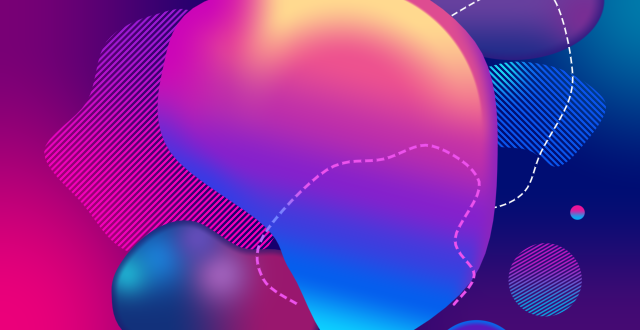
Reproduce this background procedurally as a Shadertoy shader.

```glsl
// Glossy fluid blobs, hatched patches and dashed loops on a magenta-to-navy backdrop.
// Outlines are Catmull-Rom splines turned into signed distances; arc length drives
// the dashes, and layered gradients with soft glows shade each form.

float fill(float d) { return smoothstep(.75, -.75, d * iResolution.y); }

float glow(vec2 p, vec2 center, float radius) {
  vec2 q = (p - center) / radius;
  return exp(-dot(q, q));
}

vec3 ramp(vec3 a, vec3 b, float lo, float hi, float t) {
  return mix(a, b, smoothstep(lo, hi, t));
}

float hatch(float across, float period) {
  return fill((abs(fract(across / period) - .5) - .24) * period);
}

// x: signed distance to the spline, y: arc length at the nearest point
vec2 spline(vec2 p, vec2 k[10], bool closed) {
  float best = 1e5, along = 0., arc = 0., side = 1.;
  vec2 a = k[0];
  int spans = closed ? 10 : 9;
  for (int i = 0; i < spans; i++) {
    vec2 k0 = k[closed ? (i + 9) % 10 : max(i - 1, 0)], k1 = k[i];
    vec2 k2 = k[(i + 1) % 10], k3 = k[closed ? (i + 2) % 10 : min(i + 2, 9)];
    for (int s = 1; s <= 8; s++) {
      float t = float(s) / 8.;
      vec2 b = k1 + .5 * t * (k2 - k0 + t * (2. * k0 - 5. * k1 + 4. * k2 - k3
        + t * (3. * (k1 - k2) + k3 - k0)));
      vec2 e = b - a, w = p - a;
      float h = clamp(dot(w, e) / dot(e, e), 0., 1.), d = length(w - e * h);
      if (d < best) { best = d; along = arc + h * length(e); }
      if ((a.y > p.y) != (b.y > p.y) && w.x < w.y * e.x / e.y) side = -side;
      arc += length(e);
      a = b;
    }
  }
  return vec2(best * side, along);
}

float dashes(vec2 curve, float halfWidth, float period) {
  float gap = (abs(fract(curve.y / period) - .5) - .33) * period;
  return fill(max(abs(curve.x) - halfWidth, gap));
}

vec3 backdrop(vec2 p) {
  vec3 c = ramp(vec3(.09, 0, .43), vec3(.47, 0, .46), .8, 0., p.x);
  c = ramp(c, vec3(.92, 0, .48), .88, .04, length(p));
  vec3 navy = ramp(vec3(.27, .04, .45), vec3(0, .05, .45), 0., .45, p.y);
  c = ramp(c, navy, .9, 1.5, p.x);
  return ramp(c, vec3(0, .48, .67), .6, 0., length(p - vec2(1.98, 1)));
}

vec3 mainBlob(vec2 p, float d) {
  // Tilted ramp from cyan through violet to pink
  float t = p.y + .25 * p.x;
  vec3 c = ramp(vec3(.05, .82, 1), vec3(.02, .37, .93), .23, .41, t);
  c = ramp(c, vec3(.24, .24, .87), .4, .56, t);
  c = ramp(c, vec3(.52, .13, .8), .53, .71, t);
  c = ramp(c, vec3(.74, .18, .67), .69, .89, t);
  c = ramp(c, vec3(.93, .32, .56), .85, 1.08, t);
  // Peach sheen ending at a crease on the right
  float e = length(p - vec2(1.035, .621)) / .425;
  float beyond = smoothstep(.99, 1.02, e) * step(1.035, p.x) * smoothstep(.55, .72, p.y);
  float sheen = smoothstep(.45, .92, e) * smoothstep(.56, .95, p.y) * smoothstep(.68, .88, p.x);
  c = mix(c, vec3(1, .85, .56), sheen * (1. - beyond));
  c = mix(c, vec3(.87, .3, .57), beyond);
  // Coloured rims
  float left = smoothstep(.85, .62, p.x);
  c = mix(c, vec3(.8, .02, .72), smoothstep(-.24, 0., d) * left * smoothstep(.5, .85, p.y));
  c = mix(c, vec3(.16, .24, .92), .7 * smoothstep(-.12, 0., d) * left * smoothstep(.8, .4, p.y));
  float right = smoothstep(1.35, 1.5, p.x);
  return mix(c, vec3(.55, .14, .74), smoothstep(-.06, .01, d) * right);
}

vec3 lowerBlob(vec2 p, float d) {
  vec3 c = ramp(vec3(.07, .19, .48), vec3(.6, .09, .43), .5, .82, p.x);
  c = mix(c, vec3(.1, .47, .82), glow(p, vec2(.48, .22), .095));
  c = mix(c, vec3(.62, .37, .72), glow(p, vec2(.67, .17), .085));
  c = mix(c, vec3(.38, .3, .72), glow(p, vec2(.6, .28), .07));
  c = mix(c, vec3(.12, .66, .8), glow(p, vec2(.385, .17), .065));
  return mix(c, vec3(.12, .1, .43), .6 * smoothstep(-.025, 0., d));
}

void mainImage(out vec4 fragColor, in vec2 fragCoord) {
  vec2 p = fragCoord / iResolution.y;
  vec3 c = backdrop(p), ink;

  // Hatched patches
  float d = spline(p, vec2[](vec2(.467,.955), vec2(.606,.949), vec2(.758,.7), vec2(.83,.28), vec2(.58,.217),
    vec2(.379,.242), vec2(.253,.379), vec2(.134,.54), vec2(.263,.692), vec2(.323,.874)), true).x;
  ink = ramp(vec3(.95, 0, .72), vec3(.6, .1, .82), .45, .95, p.y);
  c = mix(c, ink, fill(d) * hatch(p.x - p.y, .0188));
  d = spline(p, vec2[](vec2(1.41,.76), vec2(1.49,.8), vec2(1.58,.813), vec2(1.7,.79), vec2(1.8,.73),
    vec2(1.836,.67), vec2(1.78,.576), vec2(1.69,.495), vec2(1.6,.545), vec2(1.44,.58)), true).x;
  ink = mix(vec3(.04, .33, .92), vec3(.1, .85, .95), glow(p, vec2(1.52, .79), .07));
  c = mix(c, ink, fill(d) * hatch(p.x + p.y, .0188));
  ink = ramp(vec3(.05, .62, .88), vec3(.74, .1, .76), .06, .22, p.y);
  c = mix(c, ink, fill(length(p - vec2(1.652, .152)) - .111) * hatch(p.y * .87 - p.x * .5, .0095));

  // Upper right blob and two balls
  d = (length((p - vec2(1.553, 1)) / vec2(.278, .182)) - 1.) * .18;
  ink = ramp(vec3(.13, .17, .54), vec3(.4, .25, .62), .82, 1., p.y);
  ink = mix(ink, vec3(.47, .18, .58), glow(p, vec2(1.77, .95), .1));
  c = mix(c, ramp(ink, vec3(.18, .1, .5), -.03, .01, d), fill(d));
  vec2 q = p - vec2(1.75, .356);
  ink = ramp(vec3(.05, .65, .95), vec3(.92, .08, .6), -.018, .012, q.y);
  c = mix(c, ink, fill(length(q) - .022));
  d = length(p - vec2(1.444, -.114)) - .144;
  c = mix(c, ramp(vec3(.35, .1, .75), vec3(.03, .4, .92), -.02, 0., d), fill(d));

  // White dashed loop
  vec2 curve = spline(p, vec2[](vec2(1.313,.919), vec2(1.49,1.02), vec2(1.616,1.056), vec2(1.687,.987), vec2(1.73,.823),
    vec2(1.725,.7), vec2(1.64,.54), vec2(1.59,.42), vec2(1.49,.37), vec2(1.39,.394)), false);
  c = mix(c, vec3(1), dashes(curve, .0024, .03));

  // Large glossy blobs
  d = spline(p, vec2[](vec2(.338,.116), vec2(.379,.222), vec2(.48,.311), vec2(.593,.328), vec2(.732,.25),
    vec2(.864,.237), vec2(.97,.14), vec2(.93,-.06), vec2(.66,-.14), vec2(.39,-.02)), true).x;
  c = mix(c, lowerBlob(p, d), fill(d));
  d = spline(p, vec2[](vec2(.619,.995), vec2(.492,.785), vec2(.515,.54), vec2(.803,.313), vec2(.884,.172),
    vec2(1.06,-.073), vec2(1.427,.146), vec2(1.508,.533), vec2(1.439,.874), vec2(1.11,1.076)), true).x;
  c = mix(c, mainBlob(p, d), fill(d));

  // Pink dashed loop
  curve = spline(p, vec2[](vec2(.904,.076), vec2(.798,.154), vec2(.798,.285), vec2(.99,.485), vec2(1.162,.518),
    vec2(1.308,.558), vec2(1.452,.449), vec2(1.379,.275), vec2(1.437,.167), vec2(1.376,.078)), false);
  ink = mix(vec3(.93, .32, .93), vec3(.45, .52, 1), glow(p, vec2(.84, .34), .085));
  c = mix(c, ink, dashes(curve, .0042, .035));
  fragColor = vec4(c, 1);
}
```
